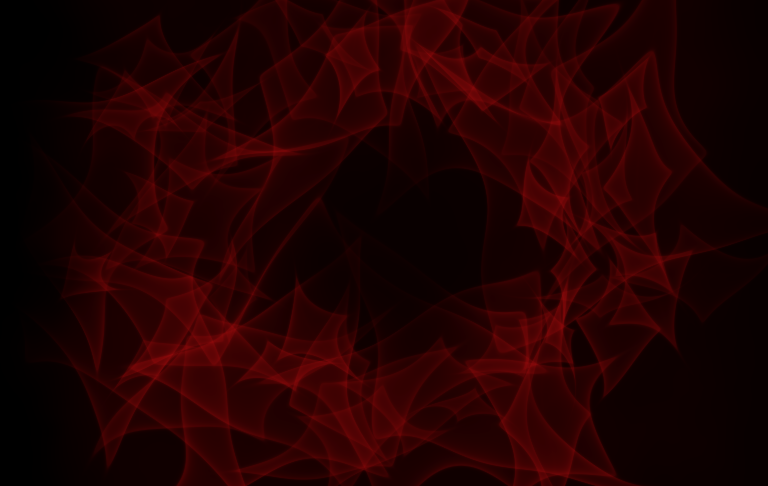
Give the GLSL for this background, as a Shadertoy shader.

```glsl
// Dark red web of caustic light: overlapping curved sheets with bright, cusped rims.

vec4 hash4(float n) {
    return fract(sin(n * vec4(12.99, 78.23, 37.72, 54.31) + vec4(0.3, 1.7, 2.9, 4.1)) * 4375.85);
}

float hash(vec2 p) {
    return fract(sin(dot(p, vec2(127.1, 311.7))) * 4375.85);
}

float noise(vec2 p) {
    vec2 i = floor(p), f = fract(p);
    f = f * f * (3.0 - 2.0 * f);
    return mix(mix(hash(i), hash(i + vec2(1, 0)), f.x),
               mix(hash(i + vec2(0, 1)), hash(i + vec2(1, 1)), f.x), f.y);
}

float fbm(vec2 p) {
    float sum = 0.0, amp = 0.5;
    for (int i = 0; i < 4; i++) {
        sum += amp * noise(p);
        p = mat2(1.6, 1.2, -1.2, 1.6) * p + 5.3;
        amp *= 0.5;
    }
    return sum;
}

// Approximate signed distance to a bent four-cusped star, positive inside
float starDistance(vec2 p, vec2 size, float bend, float power) {
    p /= size;
    p.y += bend * p.x * p.x;
    vec2 a = sqrt(p * p + 0.0006);
    vec2 slope = power * pow(a, vec2(power - 1.0)) / size;
    return (1.0 - dot(pow(a, vec2(power)), vec2(1))) / length(slope);
}

// Light of one sheet: soft body, brighter towards the fold, thin rim
float sheetLight(float d, float pixel) {
    float body = smoothstep(-pixel, pixel, d) * (0.03 + 0.08 * exp(-max(d, 0.0) / 0.03));
    float rim = exp(-abs(d) / (d > 0.0 ? 0.005 : max(0.002, 0.6 * pixel)));
    return body + 0.15 * rim;
}

void mainImage(out vec4 fragColor, in vec2 fragCoord) {
    vec2 p = fragCoord / iResolution.y;
    float aspect = iResolution.x / iResolution.y;
    float pixel = 1.0 / iResolution.y;
    vec2 middle = vec2(0.5 * aspect, 0.52);
    float cloud = fbm(p * 3.5);

    // Sheets scattered around a ring
    float light = 0.0;
    for (int i = 0; i < 64; i++) {
        float n = float(i);
        vec4 place = hash4(n + 1.0), form = hash4(n + 91.0);
        float around = n * 2.39996 + 0.5 * place.x;
        vec2 center = middle + vec2(0.31 * aspect, 0.35) * mix(0.75, 1.3, place.y)
                    * vec2(cos(around), sin(around));

        vec2 q = p - center;
        q += 0.035 * sin(p.yx * 8.0 + 6.28 * place.zw) + 0.012 * sin(p.yx * 19.0 + 6.28 * form.xy);
        float turn = around + 1.57 + 2.6 * (place.z - 0.5);
        q = mat2(cos(turn), -sin(turn), sin(turn), cos(turn)) * q;

        float len = mix(0.09, 0.58, form.x * form.x);
        vec2 size = len * vec2(1.0, mix(0.3, 0.85, form.y));
        float d = starDistance(q, size, 1.4 * (form.z - 0.5), mix(0.55, 0.78, form.w));
        float fade = mix(0.45, 1.25, noise(p * 5.0 + n * 3.7));
        light += sheetLight(d, pixel) * fade * mix(0.5, 1.2, place.w);
    }

    // Dark hollow in the middle, black left side, uneven haze
    float hollow = length((p - middle + vec2(0.0, 0.02)) * vec2(0.9, 1.1)) + 0.15 * (cloud - 0.5);
    light *= mix(0.22, 1.0, smoothstep(0.1, 0.3, hollow)) * mix(0.7, 1.25, cloud);
    light += 0.035 + 0.05 * cloud * smoothstep(0.08, 0.4, hollow);
    light *= smoothstep(-0.02, 0.28, p.x + 0.25 * (cloud - 0.5));
    light *= mix(0.55, 1.0, smoothstep(0.0, 0.2, aspect - p.x));

    float red = 0.8 * (1.0 - exp(-1.3 * light));
    fragColor = vec4(red, 0.12 * red * red, 0.14 * red * red, 1.0);
}
```
